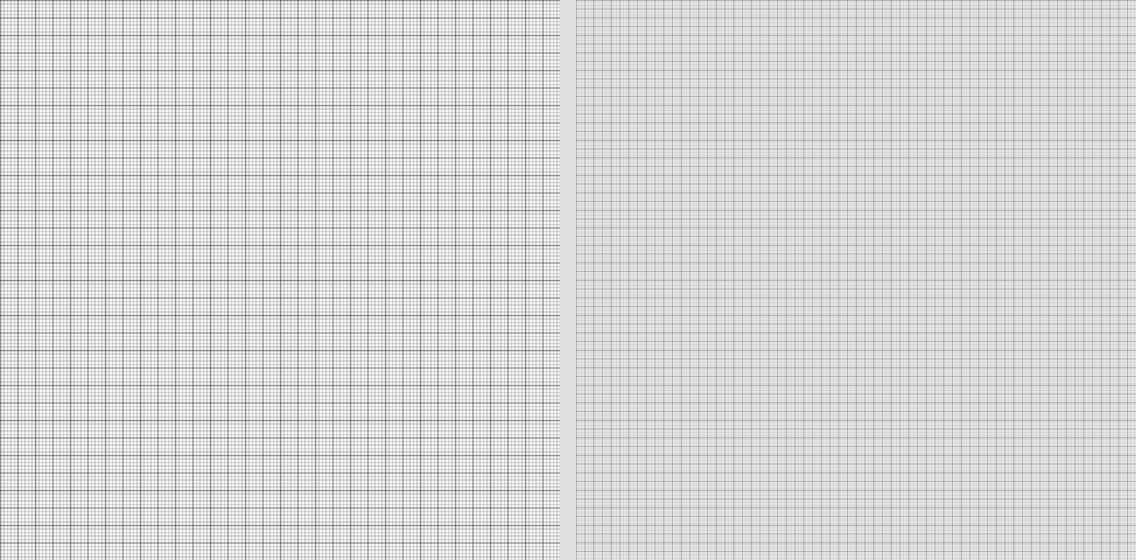
Left, the tile; right, the same tile 2 across and 2 down.
A Shadertoy shader for this pattern:

```glsl
// Draws grey graph paper: fine cells grouped by five and by ten with heavier rules.

const float MAJOR_CELLS = 16.0;          // heavy squares across and down
const float FINE_PER_MAJOR = 10.0;       // fine cells in a heavy square
const float FINE_PER_MID = 5.0;          // fine cells in a half square
const float UNIT = 1.0 / 512.0;          // base length for the line widths
const float FINE_WIDTH = 0.50 * UNIT;
const float MID_WIDTH = 0.50 * UNIT;
const float MAJOR_WIDTH = 0.60 * UNIT;
const float SOFTNESS = 1.50 * UNIT;      // spread of the ink around a line
const float FINE_INK = 0.37;             // darkness of each kind of line
const float MID_INK = 0.78;
const float MAJOR_INK = 0.98;
const float INK_VARIATION = 0.08;        // uneven strength from line to line
const float GRID_OFFSET = 0.5 * UNIT;    // first line lies just inside the edge
const vec3 PAPER = vec3(0.985);

float hash(vec2 p) {
    return fract(sin(dot(p, vec2(127.1, 311.7))) * 43758.5453);
}

// Share of a soft footprint covered by a line whose centre is dist away
float lineCoverage(float dist, float width, float footprint) {
    float overlap = 0.5 * (width + footprint) - dist;
    return clamp(overlap, 0.0, min(width, footprint)) / footprint;
}

// Light left by the parallel lines along one axis
float ruledLight(float position, float pixel, float axis) {
    float lineCount = MAJOR_CELLS * FINE_PER_MAJOR;
    float nearest = floor(position * lineCount + 0.5);
    float footprint = max(SOFTNESS, pixel);
    float darkness = 0.0;

    for (int i = -1; i <= 1; i++) {
        float index = nearest + float(i);
        float wrapped = mod(index, lineCount);
        float width = FINE_WIDTH;
        float ink = FINE_INK;

        // Weight of the line from its place in the square
        if (mod(wrapped + 0.5, FINE_PER_MAJOR) < 1.0) {
            width = MAJOR_WIDTH;
            ink = MAJOR_INK;
        } else if (mod(wrapped + 0.5, FINE_PER_MID) < 1.0) {
            width = MID_WIDTH;
            ink = MID_INK;
        }

        ink *= 1.0 + INK_VARIATION * (hash(vec2(wrapped, axis)) - 0.5);
        float dist = abs(position - index / lineCount);
        darkness += ink * lineCoverage(dist, width, footprint);
    }
    return 1.0 - min(darkness, 1.0);
}

void mainImage(out vec4 fragColor, in vec2 fragCoord) {
    vec2 pixel = 1.0 / iResolution.xy;
    vec2 uv = fragCoord * pixel;

    // Lines are counted from the upper left corner
    vec2 position = vec2(uv.x, 1.0 - uv.y) - GRID_OFFSET;

    float light = ruledLight(position.x, pixel.x, 1.0)
                * ruledLight(position.y, pixel.y, 2.0);
    fragColor = vec4(PAPER * light, 1.0);
}
```
